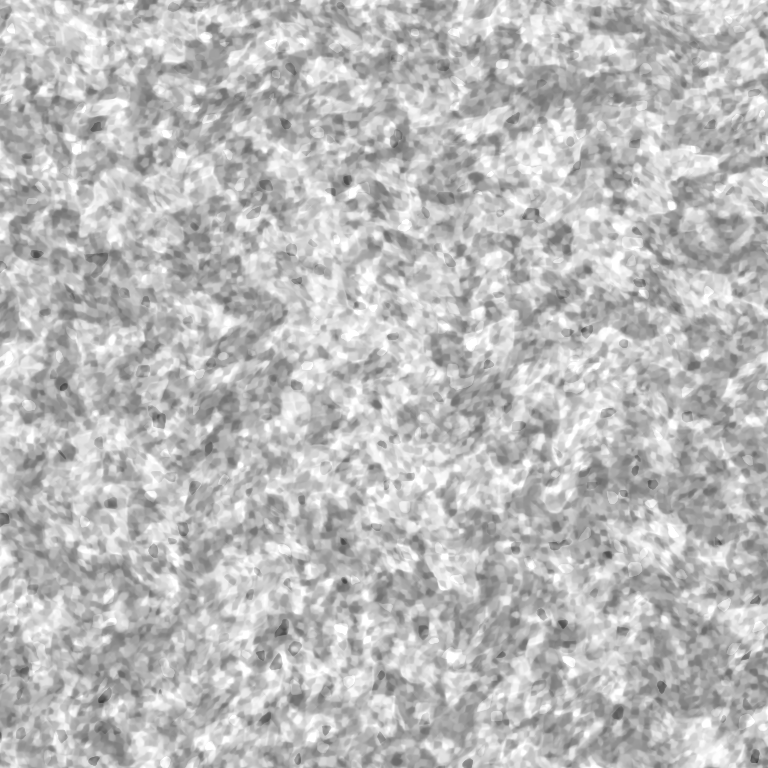
This texture is drawn by a three.js fragment shader. Its source:

```glsl
// Grey speckled granite: soft cellular noise at several scales is summed into
// a mask of dark and light mineral patches, then roughened by finer cells,
// thin pale seams between grains, and sparse dark and bright flecks.

varying vec2 vUv;

// Tones
const float DARK_MINERAL  = 0.635;
const float LIGHT_MINERAL = 0.835;
const vec3  STONE_TINT    = vec3(1.0);

// Cells across the canvas
const float PATCH_SCALE  = 11.0;
const float GRAIN_SCALE  = 27.0;
const float CHIP_SCALE   = 52.0;
const float GRIT_SCALE   = 76.0;
const float DUST_SCALE   = 125.0;
const float FLECK_SCALE  = 64.0;

// Strengths
const vec3  MASK_WEIGHTS  = vec3(0.30, 0.40, 0.30); // patch, grain, chip
const vec2  MASK_EDGES    = vec2(0.35, 0.65);
const float GRIT_STRENGTH = 0.27;
const float DUST_STRENGTH = 0.29;
const float SEAM_STRENGTH = 0.05;
const float DARK_FLECK    = 0.24;
const float BRIGHT_FLECK  = 0.13;
const float BLOCKINESS    = 0.55; // 0 = round cells, 1 = square cells
const float WARP          = 0.006;

vec3 hash3(vec2 p) {
  vec3 q = fract(p.xyx * vec3(0.1031, 0.1030, 0.0973));
  q += dot(q, q.yxz + 33.33);
  return fract((q.xxy + q.yzz) * q.zyx);
}

// Soft cellular noise: x = blended random tone, y = distance to the seam
vec2 cells(vec2 p, float sharpness) {
  vec2 base = floor(p);
  vec2 local = fract(p);
  float toneSum = 0.0;
  float weightSum = 0.0;
  float nearest = 9.0;
  float second = 9.0;
  for (int j = -1; j <= 1; j++) {
    for (int i = -1; i <= 1; i++) {
      vec2 offset = vec2(float(i), float(j));
      vec3 random = hash3(base + offset + 200.0);
      vec2 delta = abs(offset + random.xy - local);
      float d = mix(length(delta), max(delta.x, delta.y), BLOCKINESS);
      float weight = exp(-sharpness * d);
      toneSum += weight * random.z;
      weightSum += weight;
      second = min(second, max(nearest, d));
      nearest = min(nearest, d);
    }
  }
  return vec2(toneSum / weightSum, second - nearest);
}

// Layered sines bend the grain so cell rows do not show
vec2 bend(vec2 p) {
  vec2 offset = vec2(0.0);
  float frequency = 17.0;
  float amplitude = 1.0;
  for (int i = 0; i < 3; i++) {
    offset += amplitude * sin(p.yx * frequency + offset.yx + vec2(1.3, 4.1));
    frequency *= 2.3;
    amplitude *= 0.5;
  }
  return p + WARP * offset;
}

void main() {
  vec2 p = bend(vUv);
  // Grains lie flatter toward the bottom, stand taller toward the top
  vec2 q = vec2(p.x, p.y + 0.16 * (0.5 - p.y) * (0.5 - p.y));
  q.y -= 0.12 * q.x * (1.0 - q.y);

  // Mineral patches
  vec2 grain = cells(q * GRAIN_SCALE + 7.3, 15.0);
  vec3 layers = vec3(
    cells(q * PATCH_SCALE, 11.0).x,
    grain.x,
    cells(q * CHIP_SCALE + 31.7, 12.0).x);
  float mineral = dot(layers, MASK_WEIGHTS);
  float lightness = smoothstep(MASK_EDGES.x, MASK_EDGES.y, mineral);
  float tone = mix(DARK_MINERAL, LIGHT_MINERAL, lightness);

  // Fine roughness, strongest where patches meet
  float rough = 0.82 + 0.9 * lightness * (1.0 - lightness);
  float grit = cells(q * GRIT_SCALE + 53.1, 9.0).x - 0.5;
  float dust = cells(p * DUST_SCALE + 11.9, 8.0).x - 0.5;
  tone += rough * (GRIT_STRENGTH * grit + DUST_STRENGTH * dust);

  // Pale seams on some grain borders
  float seam = 1.0 - smoothstep(0.0, 0.16, grain.y);
  tone += SEAM_STRENGTH * seam * smoothstep(0.4, 0.7, layers.z);

  // Sparse flecks, dark ones denser near the bottom
  float fleck = cells(q * FLECK_SCALE + 91.0, 13.0).x;
  float depth = mix(1.0, 0.55, vUv.y);
  tone -= DARK_FLECK * depth * smoothstep(0.91, 0.99, fleck);
  tone += BRIGHT_FLECK * (1.0 - smoothstep(0.02, 0.09, fleck));

  gl_FragColor = vec4(STONE_TINT * clamp(tone, 0.0, 1.0), 1.0);
}
```
